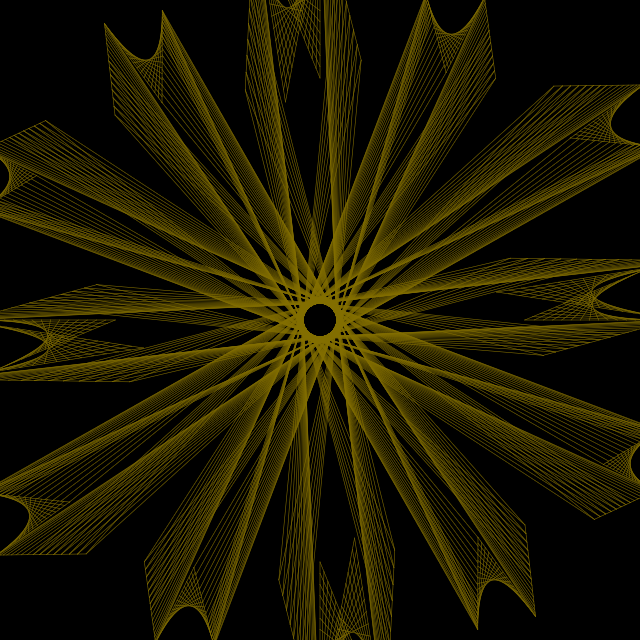
Reproduce this background procedurally as a Shadertoy shader.

```glsl
const vec3 BACKGROUND = vec3(0.0);
const vec3 THREAD_COLOR = vec3(0.51, 0.43, 0.0);
const float THREAD_WIDTH = 0.0009;
const float HOLE_RADIUS = 0.026;
const float OVERSHOOT = 0.025;
const float STEP_ANGLE = radians(9.0);
const float NOTCH_DEPTH = 0.033;
const float SECOND_TIP_DROP = 0.03;
const float TIP_CROWDING = 1.55;
const float CROSSED_SHARE = 0.45;
const int THREADS = 17;
const int FANS = 8;

// Radius where each fan starts, and radius of its tip
const float CORNER_RADIUS[FANS] = float[FANS](
    0.3125, 0.517, 0.467, 0.411, 0.378, 0.453, 0.530, 0.353);
const float TIP_RADIUS[FANS] = float[FANS](
    0.592, 0.625, 0.566, 0.659, 0.655, 0.573, 0.588, 0.551);

vec2 polar(float radius, float angle) {
    return radius * vec2(cos(angle), sin(angle));
}

float segmentDistance(vec2 p, vec2 a, vec2 b) {
    vec2 ap = p - a, ab = b - a;
    return length(ap - ab * clamp(dot(ap, ab) / dot(ab, ab), 0.0, 1.0));
}

// Share of a pixel left free by one thread
float gap(vec2 p, vec2 a, vec2 b, float pixel) {
    float d = segmentDistance(p, a, b);
    float cover = (0.5 * (THREAD_WIDTH + pixel) - d) / pixel;
    return 1.0 - clamp(cover, 0.0, min(1.0, THREAD_WIDTH / pixel));
}

// Thread from the rim that grazes the hole on the given side
float rayGap(vec2 p, vec2 rim, float side, float pixel) {
    float r = length(rim);
    vec2 radial = rim / r;
    float sine = HOLE_RADIUS / r;
    vec2 normal = side * vec2(-radial.y, radial.x);
    vec2 touch = HOLE_RADIUS * (sine * radial + sqrt(1.0 - sine * sine) * normal);
    vec2 end = touch + OVERSHOOT * normalize(touch - rim);
    return gap(p, rim, end, pixel);
}

// Part of the background left visible by one fan and its woven tip;
// the fan starts on the x axis and turns counterclockwise
float fanGaps(vec2 p, float cornerR, float tipR, bool isDouble, float pixel) {
    vec2 axis = polar(1.0, STEP_ANGLE);
    float along = abs(dot(p, axis));
    float across = abs(dot(p, vec2(-axis.y, axis.x)));
    if (across > along * tan(STEP_ANGLE * 1.05) + 0.05) return 1.0;

    vec2 corner = vec2(cornerR, 0.0);
    vec2 tip = polar(tipR, STEP_ANGLE);
    vec2 notch = polar(cornerR - NOTCH_DEPTH, STEP_ANGLE);
    vec2 secondTip = polar(tipR - SECOND_TIP_DROP, 2.0 * STEP_ANGLE);

    float gaps = gap(p, corner, tip, pixel);
    for (int i = 0; i < THREADS; i++) {
        float t = float(i) / float(THREADS - 1);
        float crowded = 1.0 - pow(1.0 - t, TIP_CROWDING);

        // Outer rays, crossed only near the corner to keep a dark slit
        vec2 rim = mix(corner, tip, crowded);
        gaps *= rayGap(p, rim, -1.0, pixel);
        if (t < CROSSED_SHARE) gaps *= rayGap(p, rim, 1.0, pixel);

        // Second half of a double fan, mirrored about the slit
        if (isDouble) {
            rim = mix(notch, secondTip, crowded);
            gaps *= rayGap(p, rim, 1.0, pixel);
            if (t > 1.0 - CROSSED_SHARE) gaps *= rayGap(p, rim, -1.0, pixel);
        }

        // Woven curve between the two tips
        gaps *= gap(p, mix(tip, notch, t), mix(notch, secondTip, t), pixel);
    }
    return gaps;
}

void mainImage(out vec4 fragColor, in vec2 fragCoord) {
    float scale = min(iResolution.x, iResolution.y);
    vec2 p = (fragCoord - 0.5 * iResolution.xy) / scale;
    float pixel = 1.0 / scale;

    // Four fans per quarter turn, each repeated half a turn away
    float gaps = 1.0;
    for (int i = 0; i < FANS; i++) {
        int slot = i % 4;
        bool isDouble = slot == 1 || slot == 2;
        float turn = slot < 2 ? -1.0 : 1.0;
        float angle = radians(49.5 + 90.0 * float(i / 4)
            + turn * (isDouble ? 4.5 : 31.5));
        vec2 axis = polar(1.0, angle);
        vec2 q = vec2(dot(p, axis), turn * dot(p, vec2(-axis.y, axis.x)));
        gaps *= fanGaps(q, CORNER_RADIUS[i], TIP_RADIUS[i], isDouble, pixel);
        gaps *= fanGaps(-q, CORNER_RADIUS[i], TIP_RADIUS[i], isDouble, pixel);
    }

    fragColor = vec4(mix(BACKGROUND, THREAD_COLOR, 1.0 - gaps), 1.0);
}
```
